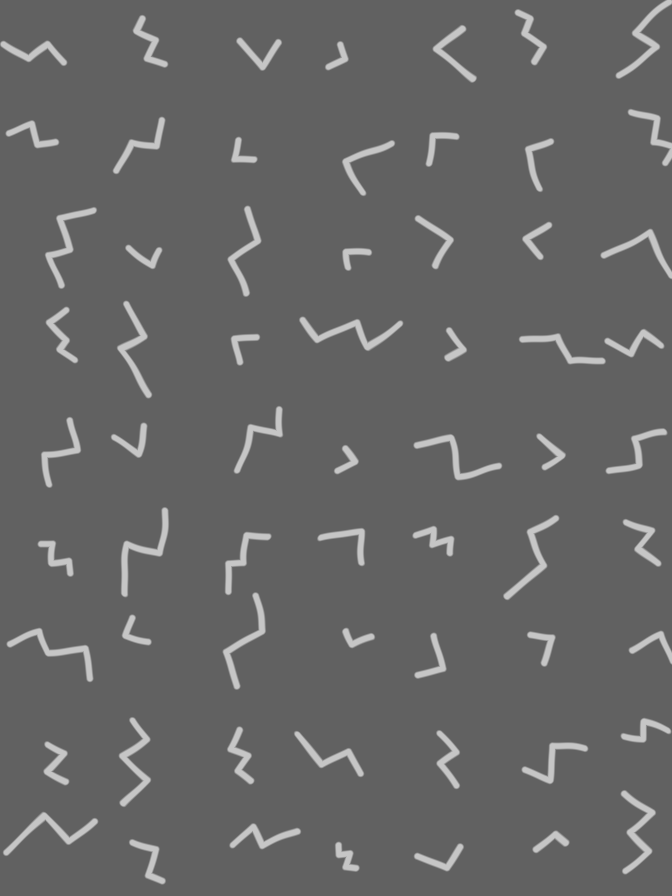
This pattern is drawn by a WebGL 2 fragment shader. Its source:

```glsl
#version 300 es
precision highp float;

uniform vec2 u_resolution;
out vec4 outColor;

const vec3 GROUND = vec3(0.38);
const vec3 CHALK = vec3(0.775);

float hash(vec2 cell, float salt) {
    vec3 q = fract(vec3(cell, salt) * vec3(0.1031, 0.1137, 0.0973));
    q += dot(q, q.yzx + 33.33);
    return fract((q.x + q.y) * q.z);
}

float segmentDistance(vec2 p, vec2 a, vec2 b) {
    vec2 pa = p - a, ba = b - a;
    return length(pa - ba * clamp(dot(pa, ba) / dot(ba, ba), 0.0, 1.0));
}

// Distance to the zigzag of one cell, which has two to four strokes
float zigzagDistance(vec2 p, vec2 cell) {
    float pick = hash(cell, 1.0);
    int strokes = pick < 0.38 ? 2 : pick < 0.78 ? 3 : 4;

    // Large and small figures alternate so that neighbours stay apart
    bool large = mod(cell.x + cell.y, 2.0) < 0.5;
    float size = large ? mix(0.31, 0.44, hash(cell, 2.0)) : mix(0.17, 0.28, hash(cell, 2.0));
    if (strokes == 4) size *= 0.78;

    float heading = 6.2832 * hash(cell, 3.0);
    float side = hash(cell, 4.0) < 0.5 ? -1.0 : 1.0;

    // Walk along the joints, turning left and right in turn
    vec2 joints[5];
    joints[0] = vec2(0.0);
    vec2 middle = vec2(0.0);
    for (int i = 0; i < strokes; i++) {
        float salt = 10.0 + float(i);
        float angle = heading + side * mix(0.62, 0.98, hash(cell, salt));
        float reach = size * mix(0.65, 1.35, hash(cell, salt + 10.0));
        joints[i + 1] = joints[i] + reach * vec2(cos(angle), sin(angle));
        middle += 0.5 * (joints[i] + joints[i + 1]) / float(strokes);
        side = -side;
    }

    vec2 jitter = vec2(hash(cell, 5.0), hash(cell, 6.0)) - 0.5;
    p -= cell + 0.5 + 0.34 * jitter - middle;

    float d = 1e3;
    for (int i = 0; i < strokes; i++) {
        d = min(d, segmentDistance(p, joints[i], joints[i + 1]));
    }
    return d;
}

void main() {
    // Nine cells fill the height; a faint bend makes the strokes hand-drawn
    vec2 p = 9.0 * gl_FragCoord.xy / u_resolution.y;
    p += 0.014 * sin(p.yx * 8.0 + vec2(0.0, 2.0)) + 0.006 * sin(p.yx * 15.0);

    float d = 1e3;
    vec2 home = floor(p);
    for (int y = -1; y <= 1; y++) {
        for (int x = -1; x <= 1; x++) {
            d = min(d, zigzagDistance(p, home + vec2(x, y)));
        }
    }

    float ink = 1.0 - smoothstep(0.019, 0.044, d);
    outColor = vec4(mix(GROUND, CHALK, ink), 1.0);
}
```
